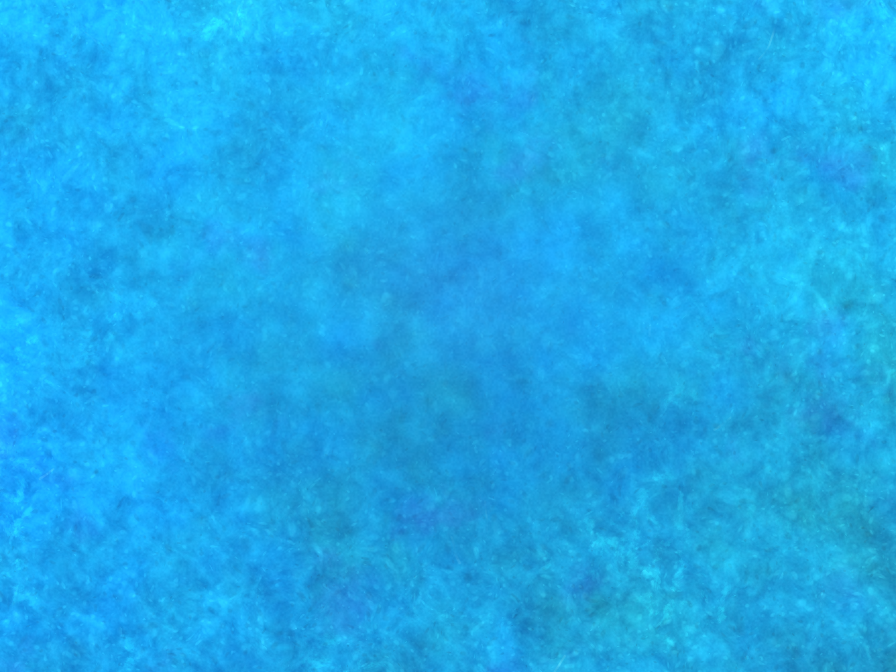
Reproduce this texture procedurally as a Shadertoy shader.

```glsl
// Weathered azure wash: cloudy blue tones with mottling, pale flecks and faint scratches
float hash(vec2 p) {
    vec3 q = fract(p.xyx * vec3(0.1031, 0.1030, 0.0973));
    q += dot(q, q.yzx + 33.33);
    return fract((q.x + q.y) * q.z);
}

float noise(vec2 p) {
    vec2 cell = floor(p), f = fract(p);
    f = f * f * (3.0 - 2.0 * f);
    return mix(mix(hash(cell), hash(cell + vec2(1, 0)), f.x),
               mix(hash(cell + vec2(0, 1)), hash(cell + vec2(1, 1)), f.x), f.y);
}

// Signed cloud noise, roughly -0.5 to 0.5
float clouds(vec2 p) {
    float sum = 0.0, amp = 0.5;
    for (int i = 0; i < 5; i++) {
        sum += amp * (noise(p) - 0.5);
        p = mat2(1.6, 1.2, -1.2, 1.6) * p + 17.3;
        amp *= 0.55;
    }
    return sum;
}

// One soft dot in some cells of a warped grid
float flecks(vec2 p, float density) {
    p += 0.8 * vec2(noise(p * 0.9), noise(p * 0.9 + 40.0));
    vec2 cell = floor(p);
    vec2 center = 0.35 + 0.3 * vec2(hash(cell + 3.1), hash(cell + 8.7));
    float radius = mix(0.15, 0.35, hash(cell + 5.9));
    float dotMask = 1.0 - smoothstep(radius * 0.3, radius, length(fract(p) - center));
    return dotMask * step(hash(cell + 12.4), density) * (0.4 + 0.6 * hash(cell + 21.0));
}

float segment(vec2 p, vec2 a, vec2 b) {
    vec2 pa = p - a, ba = b - a;
    return length(pa - ba * clamp(dot(pa, ba) / dot(ba, ba), 0.0, 1.0));
}

void mainImage(out vec4 fragColor, in vec2 fragCoord) {
    vec2 uv = fragCoord / iResolution.xy;
    vec2 p = fragCoord / iResolution.y;
    float pixel = 1.0 / iResolution.y;

    // Detail is soft in the middle and crisp toward the borders
    float crisp = smoothstep(0.08, 0.55, length(uv - vec2(0.48, 0.56)));

    // Broad light and shade: brighter above, dimmer low in the centre and right
    vec2 hollow = uv - vec2(0.5, 0.36);
    float tone = 0.65 * clouds(p * 3.2 + 4.0) + 0.65 * clouds(p * 10.0 + 31.0);
    tone += 0.16 * (uv.y - 0.5) + 0.17;
    tone -= 0.24 * exp(-10.0 * dot(hollow, hollow));
    tone -= 0.16 * smoothstep(0.6, 1.1, uv.x + 0.4 - uv.y);

    // Hue drifts from azure on the left to teal on the right
    float teal = 0.5 * (uv.x - 0.5) + 0.8 * clouds(p * 2.3 + 60.0)
               + 0.8 * clouds(p * 12.0 + 80.0);
    vec3 color = vec3(0.118, 0.650, 0.900);
    color += tone * vec3(0.02, 0.20, 0.23);
    color += teal * vec3(0.04, 0.06, -0.12);

    // Soft violet-blue bruises
    vec2 heart = uv - vec2(0.51, 0.57);
    float bruise = smoothstep(0.12, 0.4, clouds(p * 8.0 + 110.0));
    bruise += 0.7 * exp(-70.0 * dot(heart, heart));
    color += bruise * vec3(0.04, -0.05, 0.01);

    // Mottling from small blotches down to specks, on a bent domain
    vec2 bent = p + 0.012 * vec2(noise(p * 30.0), noise(p * 30.0 + 50.0));
    float blotch = clouds(bent * 27.0 + 230.0);
    float speck = clouds(mat2(0.8, 0.6, -0.6, 0.8) * bent * 75.0 + 260.0);
    color += blotch * mix(0.13, 0.17, crisp) * vec3(0.2, 1.0, 1.0);
    color += speck * mix(0.06, 0.17, crisp) * vec3(0.3, 1.0, 0.85);

    // Pale flecks gathered in patches, and dull ones between them
    float patches = smoothstep(-0.2, 0.25, clouds(p * 4.5 + 150.0));
    float pale = 0.0, dull = 0.0;
    for (int i = 0; i < 3; i++) {
        float scale = 27.0 * pow(1.6, float(i));
        pale += flecks(bent * scale + float(i) * 23.0, 0.2 + 0.35 * patches);
        dull += flecks(bent * scale + float(i) * 31.0 + 77.0, 0.22);
    }
    color += pale * mix(0.55, 1.0, crisp) * vec3(0.035, 0.075, 0.055);
    color -= dull * mix(0.5, 1.0, crisp) * vec3(0.0, 0.05, 0.065);

    // Broken brush streaks: upright at the top, slanted at the lower left
    vec2 slant = mat2(0.77, 0.64, -0.64, 0.77) * bent;
    float upright = clouds(bent * vec2(95.0, 32.0));
    float slanted = clouds(slant.yx * vec2(95.0, 28.0));
    float streak = mix(slanted, upright, smoothstep(0.35, 0.75, uv.y + 0.3 * uv.x));
    color += streak * crisp * 0.09 * vec3(0.3, 1.0, 0.8);

    // Ragged cyan glints in a few clusters
    float cluster = smoothstep(0.08, 0.3, clouds(p * 6.0 + 200.0));
    float glint = smoothstep(0.02, 0.3, clouds(bent * 60.0 + 300.0));
    color += cluster * glint * mix(0.3, 1.0, crisp) * vec3(0.03, 0.13, 0.09);

    // Sparse wavering scratches
    for (int i = 0; i < 12; i++) {
        vec2 seed = vec2(float(i) * 7.3, 5.0);
        vec2 start = vec2(1.333 * hash(seed), hash(seed + 19.0));
        float angle = 0.4 + 2.0 * hash(seed + 31.0);
        vec2 end = start + mix(0.015, 0.05, hash(seed + 43.0)) * vec2(cos(angle), sin(angle));
        float line = 1.0 - smoothstep(0.0006, 0.0012 + pixel, segment(bent, start, end));
        color += line * crisp * 0.6 * noise(p * 90.0) * vec3(0.2, 0.12, 0.05);
    }

    // Faint grain
    color += (noise(p * 330.0) - 0.5) * 0.03;
    fragColor = vec4(clamp(color, 0.0, 1.0), 1.0);
}
```
